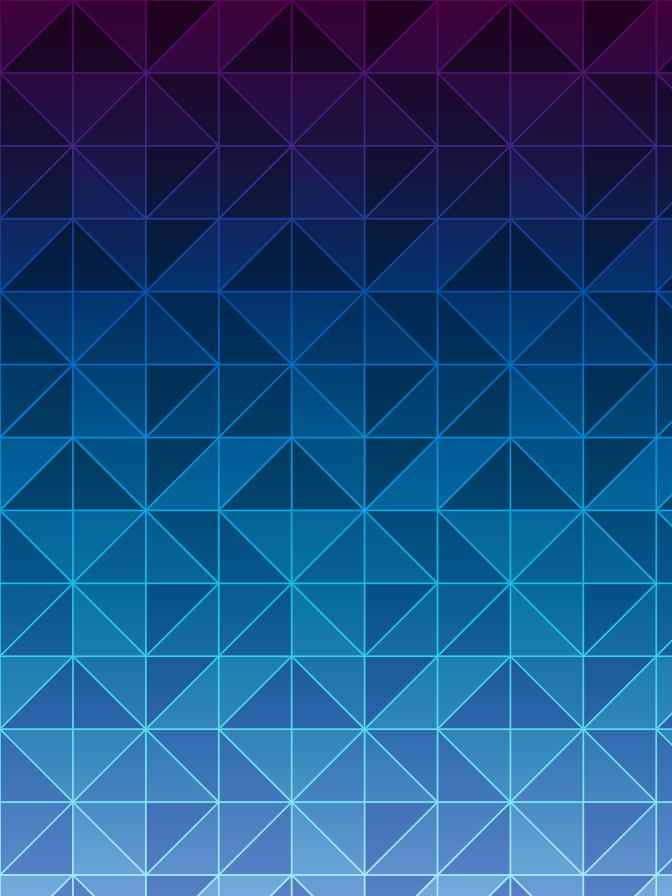
A WebGL 2 fragment shader for this background:

```glsl
#version 300 es
precision highp float;
// Triangle mosaic on a square grid, with glowing lines over a plum-to-sky gradient.

uniform vec2 u_resolution;
out vec4 fragColor;

const float CELLS_ACROSS = 9.216;  // grid cells over the canvas width
const float LINE_WIDTH = 0.023;    // in cells
const int TILE = 3;                // cells per side of the repeating tile
const int STOPS = 7;               // evenly spaced gradient stops, top to bottom

const vec3 LIGHT_FILL[STOPS] = vec3[](
    vec3(0.25, 0.00, 0.22), vec3(0.12, 0.08, 0.31), vec3(0.01, 0.21, 0.44),
    vec3(0.00, 0.36, 0.58), vec3(0.04, 0.47, 0.66), vec3(0.21, 0.54, 0.74),
    vec3(0.46, 0.67, 0.87));
const vec3 DARK_FILL[STOPS] = vec3[](
    vec3(0.13, 0.00, 0.12), vec3(0.07, 0.06, 0.19), vec3(0.00, 0.14, 0.29),
    vec3(0.00, 0.23, 0.38), vec3(0.02, 0.32, 0.54), vec3(0.20, 0.41, 0.69),
    vec3(0.34, 0.50, 0.77));
const vec3 LINE_COLOUR[STOPS] = vec3[](
    vec3(0.36, 0.02, 0.38), vec3(0.24, 0.16, 0.52), vec3(0.02, 0.34, 0.70),
    vec3(0.03, 0.57, 0.88), vec3(0.10, 0.77, 0.91), vec3(0.40, 0.89, 0.94),
    vec3(0.68, 0.95, 1.00));

// Lightness of the (upper, lower) triangle of each cell in a tile, row by row
const vec2 TONES[TILE * TILE] = vec2[](
    vec2(1.00, 0.00), vec2(0.70, 0.00), vec2(0.00, 0.95),
    vec2(0.85, 0.20), vec2(0.95, 0.50), vec2(0.20, 0.60),
    vec2(0.35, 0.12), vec2(0.70, 0.95), vec2(0.00, 0.50));

vec3 gradient(vec3 stops[STOPS], float t) {
    float s = clamp(t, 0.0, 1.0) * float(STOPS - 1);
    int i = min(int(s), STOPS - 2);
    return mix(stops[i], stops[i + 1], s - float(i));
}

// Share of a pixel covered by a line whose centre is dist away
float lineCoverage(float dist, float pixel) {
    float halfWidth = 0.5 * LINE_WIDTH;
    return clamp(0.5 + (halfWidth - dist) / pixel, 0.0, 1.0)
         - clamp(0.5 - (halfWidth + dist) / pixel, 0.0, 1.0);
}

void main() {
    // Grid coordinates run down from the top-left corner
    vec2 fromTop = vec2(gl_FragCoord.x, u_resolution.y - gl_FragCoord.y);
    float pixel = CELLS_ACROSS / u_resolution.x;
    vec2 grid = fromTop * pixel;
    vec2 local = fract(grid);
    ivec2 cell = ivec2(floor(grid)) % TILE;

    // Diagonals alternate inside each tile: even cells rise, odd cells fall
    bool rising = (cell.x + cell.y) % 2 == 0;
    float across = rising ? local.x : 1.0 - local.x;
    float diagonal = (across + local.y - 1.0) * inversesqrt(2.0);
    if (!rising) diagonal = (local.y - local.x) * inversesqrt(2.0);

    // Triangle fills
    float depth = fromTop.y / u_resolution.y;
    vec2 tones = TONES[cell.y * TILE + cell.x];
    float lower = clamp(diagonal / pixel + 0.5, 0.0, 1.0);
    float tone = mix(tones.x, tones.y, lower);
    vec3 colour = mix(gradient(DARK_FILL, depth), gradient(LIGHT_FILL, depth), tone);

    // Grid lines and diagonals
    vec2 edge = min(local, 1.0 - local);
    float nearest = min(min(edge.x, edge.y), abs(diagonal));
    colour = mix(colour, gradient(LINE_COLOUR, depth), lineCoverage(nearest, pixel));

    fragColor = vec4(colour, 1.0);
}
```
